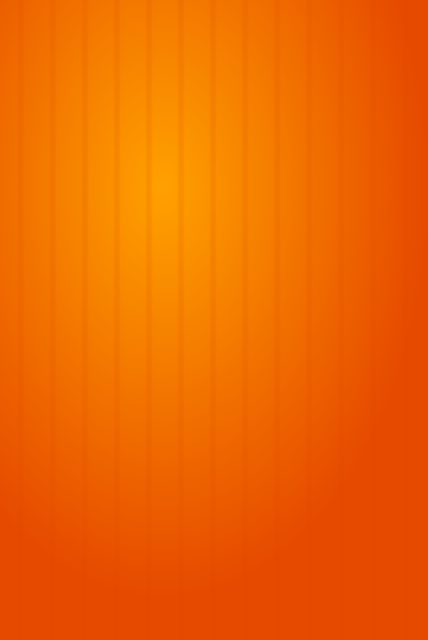
Give the GLSL for this background, as a WebGL 1 fragment shader.

```glsl
precision highp float;

// Warm amber glow fading through orange to deep red-orange,
// crossed by faint, evenly spaced vertical bands.
// An elliptical gradient forms the base; a repeated soft line tints it.

uniform vec2 u_resolution;

const vec3 AMBER = vec3(1.0, 0.63, 0.0);
const vec3 EMBER = vec3(0.902, 0.29, 0.0);
const vec3 BAND_TINT = vec3(0.88, 0.26, 0.0);

// Normalised elliptical distance: 0 at the centre, 1 on the rim.
float ellipseDistance(vec2 p, vec2 center, vec2 radius) {
  return length((p - center) / radius);
}

// Soft vertical line repeated every period, peaking at 1 on its axis.
float softBands(float x, float period, float offset, float halfWidth) {
  float d = abs(mod(x - offset + 0.5 * period, period) - 0.5 * period);
  return 1.0 - smoothstep(0.25 * halfWidth, halfWidth, d);
}

void main() {
  vec2 uv = gl_FragCoord.xy / u_resolution;

  // Glow in the upper left, reaching its darkest tone at the rim.
  float rim = ellipseDistance(uv, vec2(0.38, 0.706), vec2(0.62, 0.64));
  vec3 color = mix(AMBER, EMBER, clamp(rim, 0.0, 1.0));

  // Translucent bands, which melt into the deep tone near the edges.
  float band = softBands(uv.x, 0.0749, 0.0484, 0.0105);
  color = mix(color, BAND_TINT, 0.14 * band);

  gl_FragColor = vec4(color, 1.0);
}
```
